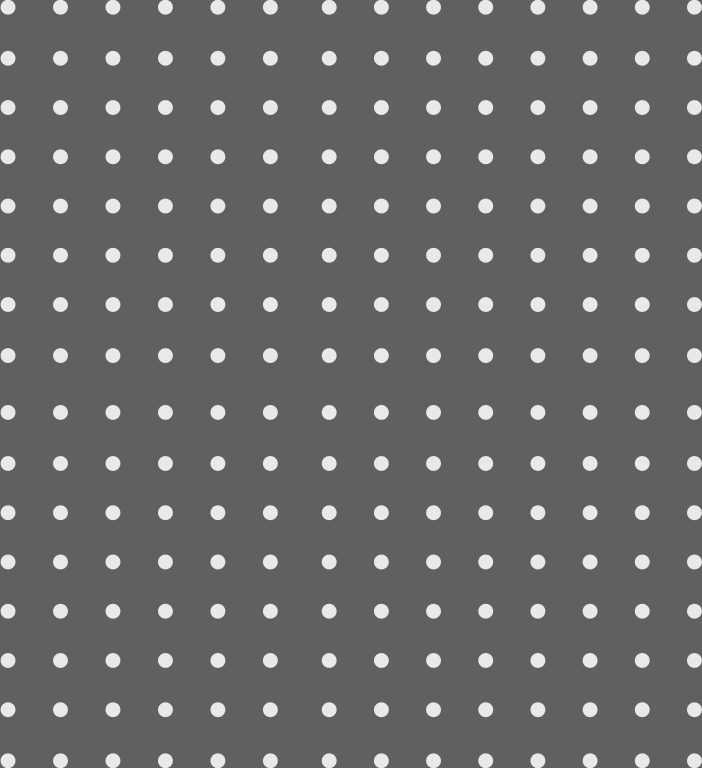
This pattern is drawn by a Shadertoy shader. Its source:

```glsl
// Nearest column centre: six on the left, eight on the right, a wider seam between
float columnCentre(float x) {
    return x < 299.0
        ? 8.0 + 52.32 * clamp(round((x - 8.0) / 52.32), 0.0, 5.0)
        : 328.25 + 52.03 * clamp(round((x - 328.25) / 52.03), 0.0, 7.0);
}

// Nearest row centre: two bands of eight rows, outer rows pushed slightly apart
float rowCentre(float y) {
    float bandTop = 405.2 * step(383.8, y);
    float row = clamp(floor((y - bandTop - 181.4) / 49.25) + 0.5, -3.5, 3.5);
    float outerShift = 1.8 * sign(row) * step(3.0, abs(row));
    return bandTop + 181.4 + 49.25 * row + outerShift;
}

void mainImage(out vec4 fragColor, in vec2 fragCoord) {
    // Canvas spans 700 by 768 units, measured from the top left
    vec2 uv = fragCoord / iResolution.xy;
    vec2 p = vec2(uv.x, 1.0 - uv.y) * vec2(700.0, 768.0);
    float pixel = 768.0 / iResolution.y;

    // Round dots with an edge one pixel wide
    vec2 centre = vec2(columnCentre(p.x), rowCentre(p.y));
    float dotDistance = length(p - centre) - 7.4;
    float coverage = clamp(0.5 - dotDistance / pixel, 0.0, 1.0);

    fragColor = vec4(vec3(mix(0.376, 0.912, coverage)), 1.0);
}
```
